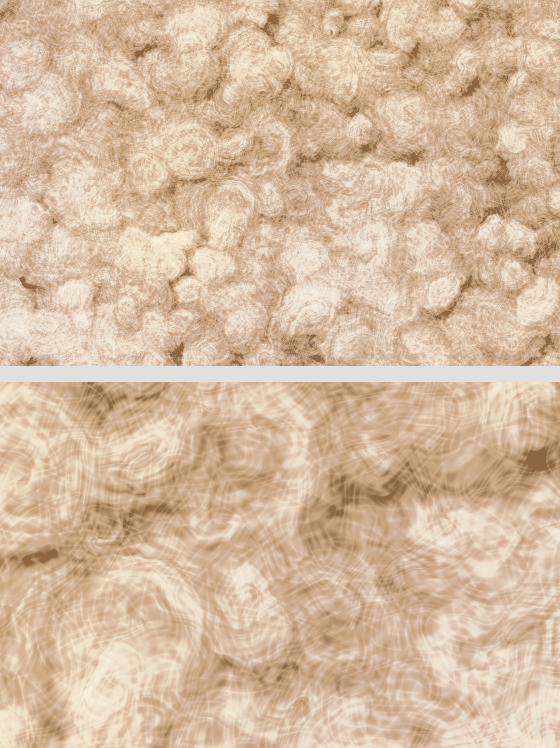
Top, the full canvas; bottom, a detail of the centre.
Reproduce this texture procedurally as a WebGL 1 fragment shader.

```glsl
precision highp float;
// Curly cream sheep fleece: overlapping woolly tufts with curling strands and matted hairs.
uniform vec2 u_resolution;

// Sizes are in canvas heights.
const float BIG_CELL = 0.125;
const float SMALL_CELL = 0.082;
const float SMALL_DROP = 0.06;     // small tufts sit a little lower
const float BLEND = 15.0;          // sharpness of tuft overlaps
const float FLOOR_HEIGHT = 0.4;    // matted wool below the tufts
const float STRAND_TURN = 3.0;     // spiral arms per tuft, whole number
const float STRAND_DENSITY = 3.6;  // strands from eye to rim
const vec2 TO_LIGHT = vec2(-0.008, 0.021);

const float BASE_TONE = 0.765;
const float HEIGHT_GAIN = 0.95;
const float SHADOW_GAIN = 0.95;
const float STRAND_GAIN = 0.95;
const float HAIR_GAIN = 0.80;
const float PATCH_GAIN = 0.36;

const vec3 CREVICE = vec3(0.55, 0.40, 0.26);
const vec3 UMBER = vec3(0.68, 0.55, 0.42);
const vec3 TAN = vec3(0.78, 0.64, 0.49);
const vec3 SAND = vec3(0.82, 0.70, 0.60);
const vec3 CREAM = vec3(0.88, 0.78, 0.69);
const vec3 PALE = vec3(0.93, 0.87, 0.79);
const vec3 GLINT = vec3(0.98, 0.94, 0.88);
const float TAU = 6.2831853;

float hash(vec2 p) {
  return fract(sin(dot(p, vec2(127.1, 311.7))) * 43758.55);
}

// Value noise that repeats along x after a whole number of cells.
float noise(vec2 p, float period) {
  vec2 i = floor(p);
  vec2 f = p - i;
  f = f * f * (3.0 - 2.0 * f);
  float x0 = floor(mod(i.x + 0.5, period));
  float x1 = floor(mod(i.x + 1.5, period));
  float low = mix(hash(vec2(x0, i.y)), hash(vec2(x1, i.y)), f.x);
  float high = mix(hash(vec2(x0, i.y + 1.0)), hash(vec2(x1, i.y + 1.0)), f.x);
  return mix(low, high, f.y);
}

float noise(vec2 p) { return noise(p, 4096.0); }

vec2 wobble(vec2 p) {
  return vec2(noise(p), noise(p + 50.0)) - 0.5;
}

mat2 rotation(float a) {
  return mat2(cos(a), sin(a), -sin(a), cos(a));
}

// Fibres winding around the eye of one curl.
float strands(vec2 q, float seed) {
  float r = length(q) + 0.001;
  float spin = seed < 0.5 ? -1.0 : 1.0;
  float u = atan(q.y, q.x + 0.0001) / TAU * STRAND_TURN + spin * r * STRAND_DENSITY;
  float v = r * 3.0 + floor(seed * 97.0);
  return 0.36 * noise(vec2(u, v), STRAND_TURN)
       + 0.28 * noise(vec2(u * 2.0, v * 1.5 + 31.0), STRAND_TURN * 2.0)
       + 0.36 * noise(vec2(u * 5.0, v * 2.0 + 67.0), STRAND_TURN * 5.0);
}

// One jittered grid of tufts: x is the summed weight, y the weighted strand tone.
vec2 tufts(vec2 p, float cell, float drop) {
  vec2 g = p / cell;
  vec2 home = floor(g);
  vec2 sum = vec2(0.0);
  for (int j = -1; j <= 1; j++) {
    for (int i = -1; i <= 1; i++) {
      vec2 id = home + vec2(float(i), float(j));
      float size = hash(id + 17.3);
      float rank = hash(id + 41.9);
      float seed = hash(id + 73.1);
      vec2 centre = id + 0.1 + 0.8 * vec2(hash(id), hash(id + 5.7));
      vec2 q = rotation(seed * TAU) * (g - centre) / mix(0.62, 1.05, size);
      q.y *= 1.0 + 0.3 * rank;
      float d = length(q);
      if (d < 1.0) {
        float rise = 0.7 * sqrt(1.0 - d * d) + 0.5 * rank - drop;
        float weight = exp(BLEND * rise) * (1.0 - smoothstep(0.8, 1.0, d));
        vec2 eye = 0.9 * vec2(size - 0.5, hash(id + 88.2) - 0.5);
        sum += weight * vec2(1.0, strands(q - eye, seed));
      }
    }
  }
  return sum;
}

// Height and strand tone of the whole fleece.
vec2 fleece(vec2 p) {
  vec2 sum = tufts(p, BIG_CELL, 0.0) + tufts(p + 3.7, SMALL_CELL, SMALL_DROP);
  sum += exp(BLEND * FLOOR_HEIGHT) * vec2(1.0, 0.45);
  return vec2(log(sum.x) / BLEND, sum.y / sum.x);
}

// Short matted hairs, crooked and laid in several directions.
float hairs(vec2 p) {
  float total = 0.0;
  for (int k = 0; k < 4; k++) {
    float n = float(k);
    vec2 q = rotation(0.4 + n * 0.83) * p + n * 7.3;
    q.y += 0.05 * noise(q * 13.0) + 0.016 * noise(q * 37.0 + 5.0);
    float ridge = 1.0 - abs(2.0 * noise(q * vec2(38.0, 150.0 + 25.0 * n)) - 1.0);
    total += ridge * ridge;
  }
  return total / 4.0;
}

vec3 woolColour(float tone) {
  float t = tone * 5.0;
  vec3 c = mix(CREVICE, UMBER, clamp(t, 0.0, 1.0));
  c = mix(c, TAN, clamp(t - 1.0, 0.0, 1.0));
  c = mix(c, SAND, clamp(t - 2.0, 0.0, 1.0));
  c = mix(c, CREAM, clamp(t - 3.0, 0.0, 1.0));
  c = mix(c, PALE, clamp(t - 4.0, 0.0, 1.0));
  return mix(c, GLINT, clamp((t - 5.0) * 0.4, 0.0, 1.0));
}

void main() {
  vec2 p = gl_FragCoord.xy / u_resolution.y;
  // Ruffle the outlines at a coarse, a medium and a fine scale.
  vec2 ruffled = p + 0.034 * wobble(p * 13.0) + 0.016 * wobble(p * 42.0 + 9.0);
  ruffled += 0.005 * wobble(p * 120.0 + 23.0);

  vec2 wool = fleece(ruffled);
  float lit = wool.x - fleece(ruffled + TO_LIGHT).x;
  float patchTone = noise(p * 3.2 + 20.0);

  float tone = BASE_TONE + HEIGHT_GAIN * (wool.x - 0.95) + SHADOW_GAIN * lit;
  tone += STRAND_GAIN * (wool.y - 0.5) + HAIR_GAIN * (hairs(p) - 0.47);
  tone += PATCH_GAIN * (patchTone - 0.5);

  // Drift between cool grey and warm yellow wool.
  vec3 tint = mix(vec3(0.99, 0.995, 1.02), vec3(1.008, 1.003, 0.96), noise(p * 2.3 + 4.0));
  gl_FragColor = vec4(woolColour(tone) * tint, 1.0);
}
```
